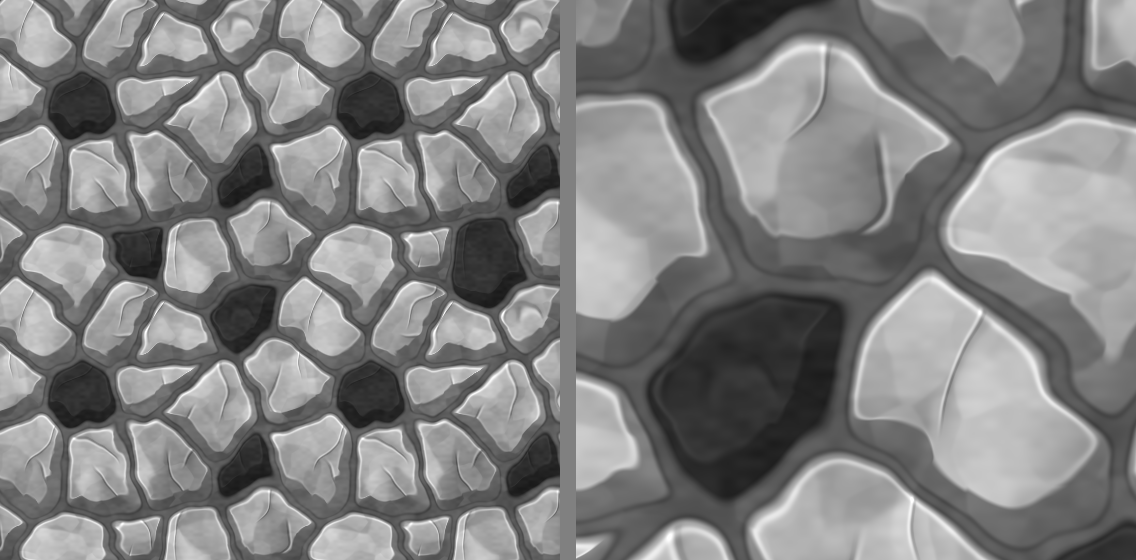
Left: the whole. Right: its middle third, enlarged.
Give the GLSL for this texture, as a three.js fragment shader.

```glsl
// Grey rubble wall: packed boulders, dark hollows and narrow mortar on a repeating tile.
// A weighted Voronoi diagram shapes the stones; its edge distance and direction carve
// bevels lit from above, while smaller cells and noise add chipped facets and cracks.
#define REPEATS 1.94      // tiles across and down
#define GRID 4.0          // stones along one tile side
#define JITTER 0.66       // scatter of the stone centres
#define SIZE_RANGE 0.25   // spread of the stone sizes
#define ROUNDING 24.0     // lower values give rounder corners
#define GAP 0.042         // half width of the mortar
#define BEVEL 0.16        // width of the shaded underside
#define SOFT 0.016        // edge smoothing
#define CRACK_WIDTH 0.014
#define MORTAR_TONE 0.36
#define FACE_TONE 0.67
varying vec2 vUv;

vec2 hash2(vec2 p) {
  vec3 a = fract(p.xyx * vec3(0.1031, 0.1030, 0.0973));
  a += dot(a, a.yzx + 33.33);
  return fract((a.xx + a.yz) * a.zy);
}
// Value noise that wraps after the given number of lattice cells
float noise(vec2 p, float period) {
  vec2 i = floor(p), f = fract(p);
  f = f * f * (3.0 - 2.0 * f);
  float a = hash2(mod(i, period)).x, b = hash2(mod(i + vec2(1.0, 0.0), period)).x;
  float c = hash2(mod(i + vec2(0.0, 1.0), period)).x, d = hash2(mod(i + 1.0, period)).x;
  return mix(mix(a, b, f.x), mix(c, d, f.x), f.y);
}
float sameCell(vec2 a, vec2 b) { return 1.0 - step(0.5, distance(a, b)); }
float ridge(float x, float width) { x /= width; return exp(-x * x); }

// Two hollows recur in every tile
float fixedHollow(vec2 id) { return sameCell(id, vec2(0.0, 2.0)) + sameCell(id, vec2(3.0, 1.0)); }

// Neighbouring tiles darken a different small stone in turn, or none
float hollow(vec2 cell) {
  vec2 id = mod(cell, GRID), tile = floor(cell / GRID);
  float turn = mod(tile.x - 2.0 * (tile.y + 1.0), 4.0);
  vec2 extra = vec2(turn + 1.0, 3.0 * step(1.5, turn));
  return fixedHollow(id) + sameCell(id, extra);
}
// Centre (xy) and size weight (z) of the stone in a staggered cell
vec3 stoneSite(vec2 cell) {
  vec2 id = mod(cell, GRID);
  float small = fixedHollow(id) + sameCell(id, vec2(1.0, 0.0)) + sameCell(id, vec2(3.0));
  vec2 stagger = vec2(0.5 * mod(id.y + 1.0, 2.0), 0.0);
  vec2 scatter = JITTER * (1.0 - 0.75 * small) * (hash2(id + 5.0) - 0.5);
  return vec3(cell + 0.5 + stagger + scatter, mix(SIZE_RANGE * hash2(id + 23.0).y, -0.15, small));
}
// Two random values per chip, blended across narrow chip borders
vec2 chips(vec2 p, float period) {
  vec2 base = floor(p), sum = vec2(0.0);
  float total = 0.0;
  for (int k = 0; k < 9; k++) {
    vec2 cell = base + vec2(mod(float(k), 3.0), floor(float(k) / 3.0)) - 1.0;
    vec2 id = mod(cell, period), offset = cell + hash2(id + 41.0) - p;
    float w = exp(-20.0 * dot(offset, offset));
    sum += w * hash2(id + 13.0);
    total += w;
  }
  return sum / total;
}
void main() {
  vec2 p = (vUv - vec2(0.0, 1.0)) * REPEATS * GRID;
  float broad = noise(p * 2.0, GRID * 2.0), fine = noise(p * 5.0 + 3.0, GRID * 5.0);
  vec2 q = p + 0.18 * (vec2(broad, noise(p * 2.0 + 5.0, GRID * 2.0)) - 0.5)
         + 0.07 * (vec2(fine, noise(p * 5.0 + 9.0, GRID * 5.0)) - 0.5);
  // Owning stone
  vec2 base = floor(q), owner = base, outward = vec2(0.0);
  vec3 site = vec3(0.0);
  float nearest = 100.0, total = 0.0;
  for (int k = 0; k < 25; k++) {
    vec2 cell = base + vec2(mod(float(k), 5.0), floor(float(k) / 5.0)) - 2.0;
    vec3 s = stoneSite(cell);
    float power = dot(s.xy - q, s.xy - q) - s.z;
    if (power < nearest) { nearest = power; owner = cell; site = s; }
  }
  // Rounded edge distance and outward direction
  for (int k = 0; k < 25; k++) {
    if (k == 12) continue;
    vec3 s = stoneSite(owner + vec2(mod(float(k), 5.0), floor(float(k) / 5.0)) - 2.0);
    vec2 across = s.xy - site.xy;
    float span = max(length(across), 0.05);
    float w = exp(-ROUNDING * (dot(s.xy - q, s.xy - q) - s.z - nearest) / (2.0 * span));
    total += w;
    outward += w * across / span;
  }
  float inset = -log(total) / ROUNDING - GAP;
  float light = dot(outward / total, vec2(-0.33, 0.94));
  // Flat face above a bevel that is widest underneath
  vec2 chip = chips(q * 1.8, GRID * 1.8 + 0.8), flake = chips(q * 4.0, GRID * 4.0);
  chip = chips(q * 2.0, GRID * 2.0);
  float bevel = mix(BEVEL, 0.02, smoothstep(-0.7, 0.4, light)) * (0.6 + 0.5 * chip.x + 0.3 * flake.x);
  float faceInset = inset - bevel;
  vec2 local = q - site.xy;
  float side = 0.48 + 0.11 * light + 0.1 * (chip.y - 0.5) + 0.1 * (flake.y - 0.5);
  float face = FACE_TONE + 0.1 * clamp(local.y, -0.6, 0.6) + 0.2 * (chip.y - 0.5)
             + 0.09 * (flake.y - 0.5) + 0.08 * (broad - 0.5) + 0.06 * (fine - 0.5);
  face += 0.17 * ridge(faceInset - 0.018, 0.016) * smoothstep(-0.9, 0.5, light);
  // Curved cracks: dark line, lit lip and fading shade behind it
  for (int k = 0; k < 2; k++) {
    vec2 seed = hash2(mod(owner, GRID) + 57.0 + 18.0 * float(k));
    vec2 along = normalize(vec2(seed.x - 0.5, (0.3 + seed.y) * (1.0 - 1.6 * float(k))));
    float crack = dot(local, vec2(along.y, -along.x)) + 0.6 * (broad - 0.5) + 0.3 * (seed.y - 0.5);
    float reach = step(0.2, seed.x) * smoothstep(-0.1, 0.12, dot(local, along));
    float shade = smoothstep(0.0, SOFT, crack) * exp(-7.0 * max(crack, 0.0));
    face += reach * (0.12 * ridge(crack + 0.03, 0.017) - 0.12 * shade - 0.2 * ridge(crack, CRACK_WIDTH));
  }
  // Stone over mortar
  float stone = mix(side, face, smoothstep(-SOFT, SOFT, faceInset));
  stone = mix(stone, 0.05 + 0.21 * stone, min(hollow(owner), 1.0));
  float mortar = MORTAR_TONE + 0.06 * (fine - 0.5) + 0.05 * (flake.x - 0.5);
  float tone = mix(mortar, stone, smoothstep(-SOFT, SOFT, inset)) - 0.06 * ridge(inset + 0.01, 0.015);
  tone += 0.045 * (noise(p * vec2(14.0, 22.0), GRID * 154.0) - 0.5);
  gl_FragColor = vec4(vec3(clamp(tone, 0.0, 1.0)), 1.0);
}
```
